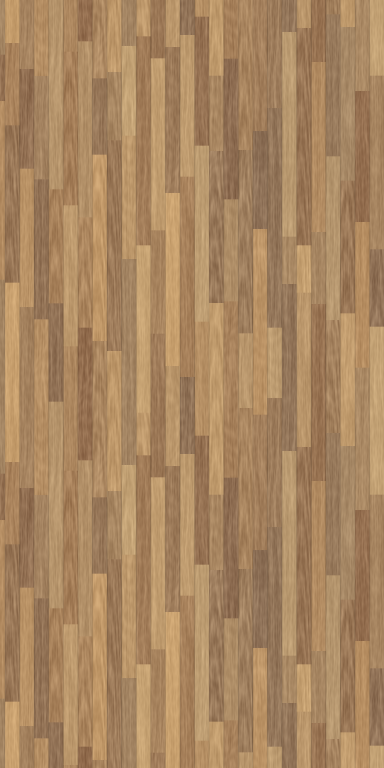
Write a Shadertoy shader that draws this texture.

```glsl
vec3 hash3(vec2 p) {
    vec3 k = vec3(dot(p, vec2(127.1, 311.7)), dot(p, vec2(269.5, 183.3)), dot(p, vec2(419.2, 371.9)));
    return fract(sin(k) * 43758.55);
}

// Distance to the nearest scattered point
float cellular(vec2 p) {
    float nearest = 2.0;
    for (int j = -1; j <= 1; j++)
    for (int i = -1; i <= 1; i++) {
        vec2 cell = floor(p) + vec2(i, j);
        nearest = min(nearest, length(cell + hash3(cell).xy - p));
    }
    return nearest;
}

// Each strip holds three staves of uneven length, then starts over
vec2 staveKey(float strip, float index) {
    return vec2(strip, floor(mod(index + 0.5, 3.0)));
}

float staveStart(float strip, float index) {
    return index + 0.8 * hash3(staveKey(strip, index) + 17.0).x;
}

// Brightness of the figure; q is measured in strip widths
float grain(vec2 q, vec3 seed) {
    float bend = 0.0;
    for (int i = 1; i <= 4; i++) {
        float f = float(i);
        bend += sin(q.y * 0.31 * f + seed.x * 40.0 * f + 1.2 * sin(q.x * 2.0 + f)) / f;
    }
    // Growth rings: straight in most staves, arched in some
    float across = q.x - 0.2 - 0.6 * seed.z;
    float arched = step(0.7, seed.y);
    float rings = sin(6.283 * (q.x * mix(1.0, 2.6, seed.z) + 0.22 * bend
        + arched * (4.0 * across * across + 0.3 * q.y)));

    // Long fibres, short pores and a little curl
    vec2 sway = vec2(q.x + 0.05 * bend, q.y);
    float fibres = cellular(sway * vec2(9.0, 0.3) + seed.xy * 50.0) - 0.44;
    float pores = cellular(sway * vec2(8.0, 1.6) + seed.yz * 50.0) - 0.44;
    float curl = step(0.8, seed.x) * sin(q.y * 6.0 + 3.0 * sin(q.x * 2.0 + 2.0 * bend));
    return (0.014 + 0.016 * arched) * rings + 0.085 * fibres + 0.06 * pores + 0.01 * curl + 0.008 * bend;
}

vec3 wood(vec2 uv) {
    // Strip and stave under this point
    float u = uv.x * 26.33 - 0.34;
    float strip = floor(u);
    float v = 3.0 * uv.y * 1.833 + 0.5 * hash3(vec2(strip, 5.0)).y;
    float index = floor(v);
    index -= 1.0 - step(staveStart(strip, index), v);
    vec2 key = staveKey(strip, index);
    vec2 q = vec2(u - strip, (v - staveStart(strip, index)) * 9.58);
    vec3 seed = hash3(key + 3.0);
    vec3 tint = hash3(key + 71.0);

    // Tones step by nearly half from strip to strip so that neighbours differ
    float tone = 0.05 + 0.9 * fract(strip * 0.44 + key.y / 3.0 + 0.3 * tint.x);
    vec3 color = mix(vec3(0.54, 0.41, 0.307), vec3(0.80, 0.655, 0.46), tone);
    color += (tint.z - 0.5) * vec3(0.03, -0.008, -0.034);
    color += grain(q, seed) * mix(1.3, 0.9, tone) * vec3(1.0, 1.0, 0.9);

    // Thin glue lines between strips, uneven from stave to stave
    float side = min(q.x, 1.0 - q.x);
    return color * mix(0.93 - 0.1 * tint.y, 1.0, smoothstep(0.0, 0.07, side));
}

void mainImage(out vec4 fragColor, in vec2 fragCoord) {
    // Average a 3 by 3 grid of samples to smooth every edge
    vec3 total = vec3(0.0);
    for (int j = -1; j <= 1; j++)
    for (int i = -1; i <= 1; i++)
        total += wood((fragCoord + vec2(i, j) * 0.3) / iResolution.xy);
    fragColor = vec4(total / 9.0, 1.0);
}
```
